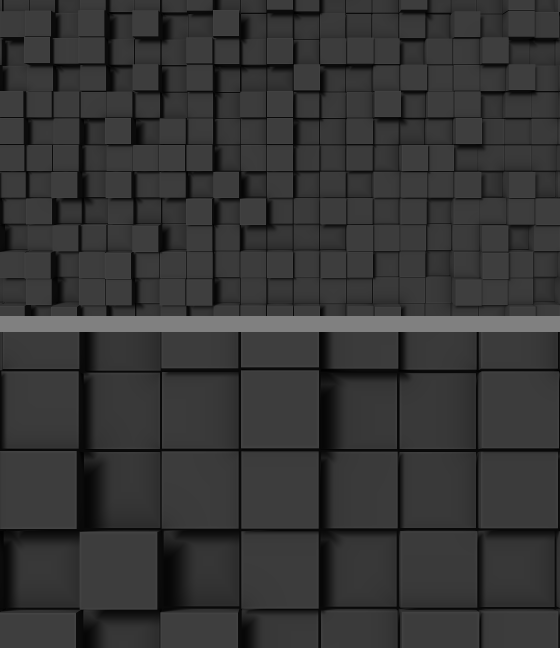
Top: the whole. Bottom: its middle third, enlarged.
A WebGL 1 fragment shader for this background:

```glsl
precision highp float;
uniform vec2 u_resolution;

const float PITCH = 0.0841;          // cell size as a share of canvas height
const float HALF_BLOCK = 0.482;      // half block width, in cells
const float CAMERA = 30.0;           // camera distance, in cells
const float FLOOR_Z = -0.7;          // bottom of the gaps
const vec2 SHADOW_SHIFT = vec2(0.34, -0.24); // shadow offset per unit height
const float SHADOW_SOFT = 0.24;
const float SHADOW_DEPTH = 0.86;
const float OCCLUSION = 0.30;
const float BEVEL = 0.035;
const float RIM_LIGHT = 0.025;
const vec3 FACE = vec3(0.232);
const vec3 LIT_WALL = vec3(0.20);
const vec3 DARK_WALL = vec3(0.045);
const vec3 GAP = vec3(0.035);
const float SEED = 17.0;
const int SAMPLES = 3;               // antialiasing grid per axis

float hash(vec2 p) {
  vec3 q = fract(vec3(p.xyx + SEED) * vec3(0.1031, 0.1030, 0.0973));
  q += dot(q, q.yzx + 33.33);
  return fract((q.x + q.y) * q.z);
}

float blockHeight(vec2 cell) {
  return hash(cell) - 0.5;
}

float boxDistance(vec2 p) {
  vec2 d = abs(p) - HALF_BLOCK;
  return length(max(d, 0.0)) + min(max(d.x, d.y), 0.0);
}

// Light left at a surface point after cast shadows and contact occlusion
float lightAt(vec2 pos, float z, vec2 cell) {
  float shadow = 0.0;
  float contact = 0.0;
  for (int j = -1; j <= 1; j++) {
    for (int i = -1; i <= 1; i++) {
      vec2 other = cell + vec2(float(i), float(j));
      float rise = blockHeight(other) - z;
      if ((i != 0 || j != 0) && rise > 0.0) {
        vec2 rel = pos - other;
        float soft = SHADOW_SOFT * rise + 0.01;
        float shadowDist = boxDistance(rel - SHADOW_SHIFT * rise);
        shadow = max(shadow, 1.0 - smoothstep(-soft, soft, shadowDist));
        float reach = 0.03 + 0.35 * rise;
        float closeness = exp(-max(boxDistance(rel), 0.0) / reach);
        contact = max(contact, closeness * min(rise * 3.0, 1.0));
      }
    }
  }
  return (1.0 - SHADOW_DEPTH * shadow) * (1.0 - OCCLUSION * contact);
}

vec3 shadeTop(vec2 pos, float z, vec2 cell) {
  vec2 rel = pos - cell;
  vec2 edge = smoothstep(HALF_BLOCK - BEVEL, HALF_BLOCK, abs(rel));
  float rim = max(edge.x, edge.y) * RIM_LIGHT;
  vec3 color = FACE * (1.0 + 0.10 * z) + rim;
  return color * lightAt(pos, z, cell);
}

// Intersect the view ray with the nearby blocks and keep the highest hit
vec3 render(vec2 p) {
  vec2 base = floor(p + 0.5);
  float hitZ = FLOOR_Z;
  float hitHeight = 0.0;
  vec2 hitCell = base;
  vec2 hitUpper = vec2(0.0);
  bool found = false;
  for (int j = -1; j <= 1; j++) {
    for (int i = -1; i <= 1; i++) {
      vec2 cell = base + vec2(float(i), float(j));
      vec2 a = (p - cell - HALF_BLOCK) * CAMERA / p;
      vec2 b = (p - cell + HALF_BLOCK) * CAMERA / p;
      vec2 lower = min(a, b);
      vec2 upper = max(a, b);
      float h = blockHeight(cell);
      float z = min(h, min(upper.x, upper.y));
      if (z > max(lower.x, lower.y) && z > hitZ) {
        found = true;
        hitZ = z;
        hitHeight = h;
        hitCell = cell;
        hitUpper = upper;
      }
    }
  }
  if (!found) return GAP;
  vec2 pos = p * (1.0 - hitZ / CAMERA);
  if (hitZ >= hitHeight) return shadeTop(pos, hitZ, hitCell);

  // Walls facing left or up catch the light
  bool lit = hitUpper.x < hitUpper.y ? p.x > 0.0 : p.y < 0.0;
  return (lit ? LIT_WALL : DARK_WALL) * lightAt(pos, hitZ, hitCell);
}

void main() {
  vec3 color = vec3(0.0);
  for (int j = 0; j < SAMPLES; j++) {
    for (int i = 0; i < SAMPLES; i++) {
      vec2 jitter = (vec2(float(i), float(j)) + 0.5) / float(SAMPLES) - 0.5;
      vec2 frag = gl_FragCoord.xy + jitter - 0.5 * u_resolution;
      color += render(frag / (u_resolution.y * PITCH) + 0.00013);
    }
  }
  gl_FragColor = vec4(color / float(SAMPLES * SAMPLES), 1.0);
}
```
